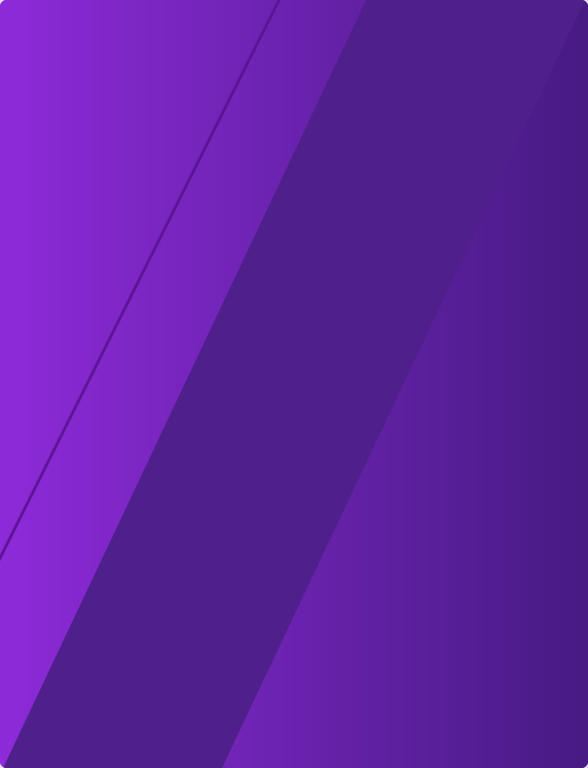
Give the GLSL for this background, as a Shadertoy shader.

```glsl
// Violet card: a horizontal gradient crossed by a wide dark diagonal band
// and a thin parallel-looking stripe, with small rounded corners.
// Each slanted edge is a signed line distance, softened by one pixel.

const vec3 BRIGHT_VIOLET = vec3(0.555, 0.165, 0.850);
const vec3 DEEP_VIOLET   = vec3(0.275, 0.105, 0.515);
const vec3 BAND_COLOR    = vec3(0.308, 0.120, 0.545);
const vec3 STRIPE_COLOR  = vec3(0.350, 0.070, 0.570);
const vec3 CORNER_COLOR  = vec3(0.900, 0.880, 0.940);

// Signed distance to the line x = base + slope * y, positive on its right.
float slantDistance(vec2 p, float base, float slope) {
    return (p.x - base - slope * p.y) / sqrt(1.0 + slope * slope);
}

// Signed distance to a rounded box centred on the origin.
float roundedBox(vec2 p, vec2 halfSize, float radius) {
    vec2 q = abs(p) - halfSize + radius;
    return length(max(q, 0.0)) + min(max(q.x, q.y), 0.0) - radius;
}

// Coverage of the region where the distance is negative.
float coverage(float distance, float blur) {
    return 1.0 - smoothstep(-blur, blur, distance);
}

void mainImage(out vec4 fragColor, in vec2 fragCoord) {
    vec2 canvas = iResolution.xy / iResolution.y;
    vec2 p = fragCoord / iResolution.y;
    float blur = 0.8 / iResolution.y;

    // Background gradient
    vec3 color = mix(BRIGHT_VIOLET, DEEP_VIOLET, p.x / canvas.x);

    // Wide diagonal band
    float leftEdge = slantDistance(p, 0.004, 0.4727);
    float rightEdge = slantDistance(p, 0.289, 0.4727);
    color = mix(color, BAND_COLOR, coverage(max(-leftEdge, rightEdge), blur));

    // Thin stripe
    float stripe = abs(slantDistance(p, -0.1367, 0.5)) - 0.0019;
    color = mix(color, STRIPE_COLOR, 0.9 * coverage(stripe, blur));

    // Pale rounded corners
    float card = roundedBox(p - 0.5 * canvas, 0.5 * canvas, 0.011);
    color = mix(color, CORNER_COLOR, smoothstep(0.0, 2.0 * blur, card));

    fragColor = vec4(color, 1.0);
}
```
